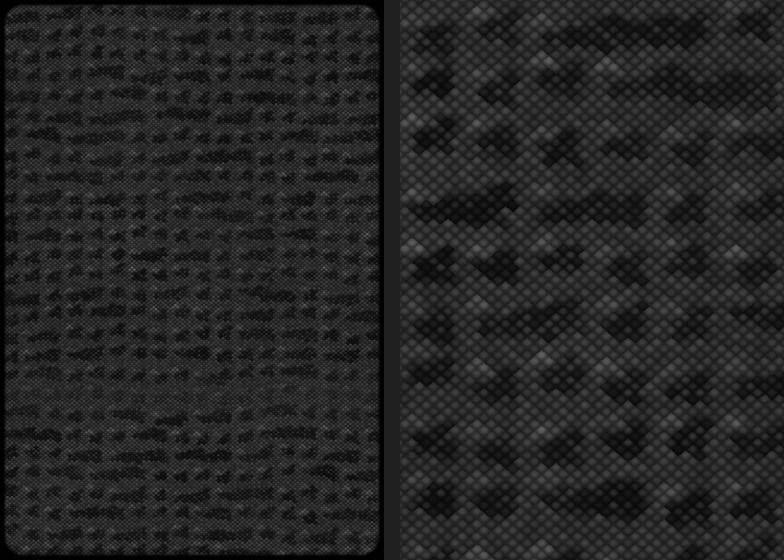
Left, the full canvas; right, a detail of the centre.
Write a Shadertoy shader that draws this texture.

```glsl
// Dark diamond weave with staggered sunken patches, pale flecks and a rounded black rim
#define GRID vec2(18.0, 28.0)    // patches across and down
#define TILE vec2(12.0, 17.0)    // patches before the layout recurs
#define SCALES vec2(80.0, 92.0)  // diamonds per canvas width
#define JOIN_CHANCE 0.22
#define RIM_WIDTH 0.011
#define CORNER_RADIUS 0.05
#define RIM_COLOR vec3(0.005)
#define GROOVE_COLOR vec3(0.125)
#define WEAVE_COLOR vec3(0.235)
#define PIT_COLOR vec3(0.035)
#define PATCH_COLOR vec3(0.19)
#define FLECK_COLOR vec3(0.42)

float hash(vec2 p) {
    return fract(sin(dot(p, vec2(12.9898, 78.233))) * 43758.5453);
}

// Smooth value noise
float noise(vec2 p) {
    vec2 i = floor(p), f = fract(p);
    f = f * f * (3.0 - 2.0 * f);
    return mix(mix(hash(i), hash(i + vec2(1, 0)), f.x),
               mix(hash(i + vec2(0, 1)), hash(i + vec2(1, 1)), f.x), f.y);
}

// Coverage of the dark patches (x) and pale flecks (y) at a grid position
vec2 patches(vec2 q) {
    q.y += 0.5 * noise(q * vec2(0.22, 0.15));
    vec2 home = floor(q), cover = vec2(0.0);
    for (int j = -1; j <= 1; j++)
    for (int i = -2; i <= 1; i++) {
        vec2 cell = home + vec2(i, j);
        vec2 id = mod(cell + vec2(floor(cell.y / TILE.y), 0.0), TILE);
        vec2 previous = mod(id - vec2(1.0, 0.0), TILE);
        float joined = step(hash(id + 3.0), JOIN_CHANCE);
        float follows = step(hash(previous + 3.0), JOIN_CHANCE);
        float span = mix(0.68, 1.5, joined);
        vec2 d = q - cell - vec2(0.18, 0.45 + 0.3 * (hash(id + 7.0) - 0.5));

        // Wedge with a rising top, thin at the left and thick at the right
        float thickness = mix(0.15, 0.32, clamp(d.x / span * 1.4, 0.0, 1.0));
        vec2 middle = vec2(0.5 * span, 0.6 * (thickness - 0.28));
        vec2 edge = abs(d - middle) - vec2(0.5 * span, thickness);
        cover.x = max(cover.x, smoothstep(0.14, -0.18, max(edge.x, edge.y)));

        // Small chevron above the thin end of each separate patch
        vec2 a = d - vec2(0.05, 0.34);
        float chevron = length(vec2(a.x * 0.55, a.y + 0.5 * abs(a.x)));
        float fleck = smoothstep(0.17, 0.03, chevron) * (0.4 + 0.6 * hash(id + 11.0));
        cover.y = max(cover.y, fleck * (1.0 - follows));
    }
    return cover;
}

// Signed distance to a box with round corners
float roundBox(vec2 p, vec2 halfSize, float radius) {
    vec2 d = abs(p) - halfSize + radius;
    return length(max(d, 0.0)) + min(max(d.x, d.y), 0.0) - radius;
}

void mainImage(out vec4 fragColor, in vec2 fragCoord) {
    vec2 size = iResolution.xy / iResolution.x;
    vec2 p = fragCoord / iResolution.x;
    float pixel = 1.0 / iResolution.x;

    // Diamond lattice, each diamond domed with its own tone
    vec2 s = p * SCALES;
    vec2 lattice = vec2(s.x + s.y, s.x - s.y);
    vec2 id = floor(lattice), local = fract(lattice) - 0.5;
    float dome = smoothstep(0.65, 0.05, length(local - vec2(0.1, -0.1)));
    float tone = hash(id);
    vec2 middle = id + 0.5;
    vec2 center = 0.5 * vec2(middle.x + middle.y, middle.x - middle.y) / SCALES;

    // Patch outlines partly follow the diamonds and fray with their tone
    vec2 cover = patches(mix(p, center, 0.65) / size * GRID);
    float height = p.y / size.y;
    float worn = exp(-pow((height - 0.295) / 0.03, 2.0));
    float strength = (0.65 + 0.35 * noise(p * 9.0)) * (1.0 - 0.6 * worn);
    float sunk = smoothstep(0.2, 0.95, cover.x + 0.45 * (0.5 - tone)) * strength;

    vec3 weave = mix(GROOVE_COLOR, WEAVE_COLOR, dome) * (0.86 + 0.28 * tone);
    vec3 pit = mix(PIT_COLOR, PATCH_COLOR, dome * (0.2 + 0.8 * tone));
    vec3 color = mix(weave, pit, sunk);
    color = mix(color, FLECK_COLOR, cover.y * (0.25 + 0.5 * dome) * (1.0 - 0.5 * worn));
    color *= 0.94 + 0.12 * noise(p * 6.0 + 20.0);

    // Rounded rim with a soft inner shade
    float rim = roundBox(p - 0.5 * size, 0.5 * size - RIM_WIDTH, CORNER_RADIUS);
    color *= 1.0 - 0.3 * smoothstep(-0.01, 0.0, rim);
    color = mix(color, RIM_COLOR, smoothstep(-2.0 * pixel, pixel, rim));
    fragColor = vec4(color, 1.0);
}
```
